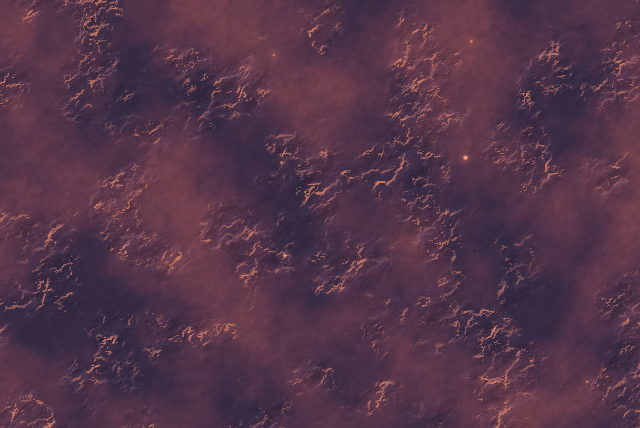
This texture is drawn by a WebGL 2 fragment shader. Its source:

```glsl
#version 300 es
precision highp float;
// Dusky plum haze over dark rough rock, with copper-lit crests and a few embers.

#define CLOUD_SCALE 2.9
#define CLOUD_CONTRAST 0.90
#define MOTTLE 0.22
#define GRIT 0.07
#define CREST_SCALE 14.5
#define CREST_WIDTH 0.0027
#define CREST_STRETCH 0.74
#define PATCH_SCALE 5.6
#define RELIEF 0.065
#define EMBER_CELLS 4.0
#define EMBER_CHANCE 0.28

uniform vec2 u_resolution;
out vec4 fragColor;

const vec2 GRAIN = vec2(0.80, 0.60);   // direction the crests run
const vec2 LIGHT = vec2(-0.60, 0.80);  // direction towards the light

// Integer hash of a cell, giving two values in 0..1
vec2 hash2(vec2 cell) {
    uvec2 q = uvec2(ivec2(cell) + 4096);
    uint n = q.x * 1597334677u ^ q.y * 3812015801u;
    n = (n ^ (n >> 15)) * 2246822519u;
    n ^= n >> 13;
    uint m = n * 3266489917u;
    m ^= m >> 16;
    return vec2(n & 65535u, m & 65535u) / 65535.0;
}

vec2 cellGradient(vec2 cell) {
    float angle = 6.28318 * hash2(cell).x;
    return vec2(cos(angle), sin(angle));
}

float gradientNoise(vec2 p) {
    vec2 i = floor(p), f = p - i;
    vec2 u = f * f * f * (f * (f * 6.0 - 15.0) + 10.0);
    vec2 e = vec2(1.0, 0.0);
    float a = dot(cellGradient(i), f);
    float b = dot(cellGradient(i + e.xy), f - e.xy);
    float c = dot(cellGradient(i + e.yx), f - e.yx);
    float d = dot(cellGradient(i + e.xx), f - e.xx);
    return mix(mix(a, b, u.x), mix(c, d, u.x), u.y);
}

float fbm(vec2 p, int octaves) {
    float sum = 0.0, amplitude = 1.0;
    for (int k = 0; k < octaves; k++) {
        sum += amplitude * gradientNoise(p);
        p = mat2(1.6, 1.2, -1.2, 1.6) * p + 17.3;
        amplitude *= 0.5;
    }
    return sum;
}

// Rock height, drawn out along the grain
float rockHeight(vec2 p, float scale) {
    vec2 q = vec2(dot(p, GRAIN) * CREST_STRETCH, dot(p, vec2(-GRAIN.y, GRAIN.x)));
    return fbm(q * scale + scale * 3.1, 5);
}

// x: thin crest facing the light, y: signed slope towards the light
vec2 litCrest(vec2 p, float scale, float width, float pixel) {
    float e = 0.0014;
    float h = rockHeight(p, scale);
    vec2 slope = vec2(rockHeight(p + vec2(e, 0.0), scale) - h,
                      rockHeight(p + vec2(0.0, e), scale) - h) / e;
    float steepness = max(length(slope), 0.5 * scale);
    float facing = dot(slope, LIGHT) / steepness;
    float soft = max(0.0012, 0.7 * pixel);
    float line = 1.0 - smoothstep(width - soft, width + soft, abs(h) / steepness);
    return vec2(line * smoothstep(-0.05, 0.55, facing), dot(slope, LIGHT) / (2.0 * scale));
}

// Small glowing points, at most one in each cell
float embers(vec2 p) {
    vec2 cell = floor(p * EMBER_CELLS);
    vec2 chance = hash2(cell + 211.0);
    vec2 centre = 0.25 + 0.5 * hash2(cell + 57.0);
    float d = length(fract(p * EMBER_CELLS) - centre) / EMBER_CELLS;
    float radius = mix(0.003, 0.006, chance.y);
    float core = 1.0 - smoothstep(0.3 * radius, 1.3 * radius, d);
    float glow = 0.2 * exp(-d * d / 0.00018);
    return step(chance.x, EMBER_CHANCE) * (core + glow) * mix(0.5, 1.0, chance.y);
}

void main() {
    vec2 p = gl_FragCoord.xy / u_resolution.y;
    float pixel = 1.0 / u_resolution.y;

    // Mottled haze, from navy hollows to dusty red banks
    float mottle = fbm(p * 12.0 + 61.0, 5);
    float haze = 0.42 + CLOUD_CONTRAST * fbm(p * CLOUD_SCALE + 9.0, 4) + MOTTLE * mottle;
    haze = clamp(haze, 0.0, 1.0);
    vec3 color = mix(vec3(0.210, 0.166, 0.262), vec3(0.325, 0.202, 0.288), smoothstep(-0.02, 0.52, haze));
    color = mix(color, vec3(0.445, 0.252, 0.302), smoothstep(0.38, 1.0, haze));
    color *= 1.0 + GRIT * fbm(p * 55.0 + 29.0, 2);

    // Rough patches, thinned out where the haze is thick
    float rough = fbm(p * PATCH_SCALE + 43.0, 5) - 0.20 * (haze - 0.42);
    float cover = smoothstep(-0.06, 0.24, rough);
    vec2 coarse = litCrest(p, CREST_SCALE, CREST_WIDTH, pixel);
    vec2 fine = litCrest(p + 7.0, CREST_SCALE * 1.8, CREST_WIDTH * 0.75, pixel);
    float relief = clamp(coarse.y + 0.7 * fine.y, -1.8, 1.8);
    color *= 1.0 + RELIEF * relief * (0.35 + cover);

    // Broken crests, from dim mauve to hot copper
    float gaps = smoothstep(-0.30, 0.06, gradientNoise(p * 33.0 + 23.0) + 0.3 * rough);
    float heat = smoothstep(-0.25, 0.40, gradientNoise(p * 21.0 + 3.0) + 0.4 * rough);
    vec3 copper = mix(vec3(0.50, 0.33, 0.39), vec3(0.80, 0.48, 0.39), heat);
    float crest = max(coarse.x, 0.85 * fine.x) * cover * gaps;
    color = mix(color, copper, crest * mix(0.75, 0.95, heat));

    color += vec3(0.62, 0.36, 0.16) * embers(p);
    fragColor = vec4(color, 1.0);
}
```
